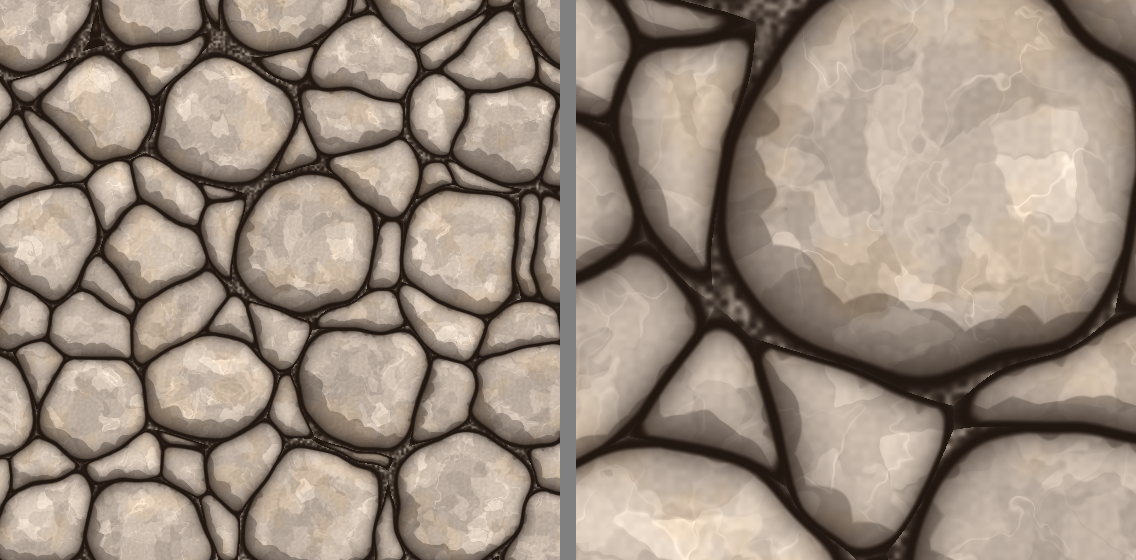
Left: the whole. Right: its middle third, enlarged.
A WebGL 2 fragment shader for this texture:

```glsl
#version 300 es
precision highp float;

uniform vec2 u_resolution;
out vec4 fragColor;

const vec3 DARK = vec3(0.10, 0.06, 0.04);
const vec3 TONE_RANGE = vec3(0.76, 0.74, 0.70);

float hash(vec2 p) {
    return fract(sin(dot(p, vec2(127.1, 311.7))) * 43758.5);
}

vec2 hash2(vec2 p) {
    return vec2(hash(p), hash(p + vec2(17.3, 41.9)));
}

float noise(vec2 p) {
    vec2 i = floor(p), f = fract(p);
    f = f * f * (3.0 - 2.0 * f);
    return mix(mix(hash(i), hash(i + vec2(1, 0)), f.x),
               mix(hash(i + vec2(0, 1)), hash(i + vec2(1, 1)), f.x), f.y);
}

float fbm(vec2 p) {
    float sum = 0.0, amp = 0.5;
    for (int i = 0; i < 4; i++) {
        sum += amp * noise(p);
        p = mat2(1.6, 1.2, -1.2, 1.6) * p + 5.7;
        amp *= 0.5;
    }
    return sum / 0.9375;
}

// Cellular pattern: nearest distance, border gap, random value
vec3 shards(vec2 p) {
    vec2 cell = floor(p);
    float first = 9.0, second = 9.0, id = 0.0;
    for (int y = -1; y <= 1; y++)
    for (int x = -1; x <= 1; x++) {
        vec2 q = cell + vec2(x, y);
        float d = length(q + hash2(q) - p);
        second = min(second, max(first, d));
        if (d < first) { first = d; id = hash(q + 7.1); }
    }
    return vec3(first, second - first, id);
}

// Stone centre and radius: one large stone in each staggered 2x2 block
vec3 stoneSite(vec2 q) {
    float row = floor(q.y * 0.5);
    bool large = mod(q.y, 2.0) < 0.5 && mod(q.x + row, 2.0) < 0.5;
    float size = hash(q + 3.7);
    float radius = large ? mix(0.6, 1.15, size) : mix(0.25, 0.72, size * size);
    return vec3(q + 0.5 + 0.88 * (hash2(q) - 0.5), radius);
}

float power(vec2 p, vec3 site) {
    vec2 v = p - site.xy;
    return dot(v, v) - site.z * site.z;
}

// Weighted cells: rounded distance, seam distance, outward direction
vec4 stoneShape(vec2 p, out vec3 stone) {
    vec2 cell = floor(p);
    float best = 99.0;
    for (int y = -2; y <= 2; y++)
    for (int x = -2; x <= 2; x++) {
        vec3 site = stoneSite(cell + vec2(x, y));
        float w = power(p, site);
        if (w < best) { best = w; stone = site; }
    }
    float k = 8.0 / max(stone.z, 0.4);
    vec2 radial = p - stone.xy;
    float sum = exp(-k * (1.25 * stone.z + 0.35 - length(radial)));
    vec2 outward = sum * radial / max(length(radial), 0.001);
    float seam = 9.0;
    for (int y = -2; y <= 2; y++)
    for (int x = -2; x <= 2; x++) {
        vec3 site = stoneSite(cell + vec2(x, y));
        vec2 away = site.xy - stone.xy;
        float span = length(away);
        if (span > 0.001) {
            float edge = (power(p, site) - best) / (2.0 * span);
            float w = exp(-k * edge);
            seam = min(seam, edge);
            sum += w;
            outward += w * away / span;
        }
    }
    return vec4((0.35 - log(sum)) / k, seam, outward / sum);
}

// Mottled face with angular patches and thin pale veins
float marble(vec2 p, float depth) {
    vec2 bent = p + 0.4 * vec2(fbm(p * 3.0), fbm(p * 3.0 + 19.0));
    vec3 patches = shards(bent * 3.8);
    float solid = smoothstep(0.0, 0.08, patches.y);
    float tone = 0.97 + 0.13 * (patches.z - 0.5) * solid;
    tone += 0.07 * smoothstep(0.86, 0.9, patches.z) * solid;
    tone += 0.09 * (smoothstep(0.52, 0.55, fbm(bent * 2.6 + 8.0)) - 0.5);
    float ridge = abs(fbm(bent * 2.2 + 31.0) - 0.5);
    tone += 0.15 * (1.0 - smoothstep(0.0, 0.02, ridge)) * noise(p * 4.0);
    float core = depth - 0.3 + 0.4 * (fbm(p * 4.0 + 3.0) - 0.5);
    return tone - 0.07 * smoothstep(0.0, 0.05, core);
}

void main() {
    vec2 p = gl_FragCoord.xy / u_resolution.y * 8.3 + 20.0;
    vec2 warped = p + 0.14 * (vec2(noise(p * 2.3), noise(p * 2.3 + 40.0)) - 0.5);
    vec3 stone;
    vec4 shape = stoneShape(warped, stone);
    float depth = min(shape.x, shape.y);
    float id = hash(floor(stone.xy * 64.0));
    float grain = noise(p * 30.0) - 0.5;

    // Stone face, soft rim and scalloped shade on the lower left
    float tone = marble(p + 23.0 * id, depth) + 0.06 * (id - 0.5) + 0.07 * grain;
    float facing = dot(shape.zw, vec2(-0.55, -0.83));
    float bumps = 0.5 - shards(p * 4.5 + 11.0 * id).x;
    float band = 0.36 * sqrt(stone.z) * max(facing, 0.0) - depth + 0.18 * bumps;
    tone *= 1.0 - 0.27 * smoothstep(0.0, 0.025, band);
    float rim = 1.0 - exp(-max(depth, 0.0) / (0.09 + 0.025 * facing));
    tone *= mix(0.2, 1.0, rim);

    // Gritty joints behind a dark outline
    float grit = 0.5 * fbm(p * 9.0) + 0.5 * noise(p * 28.0);
    float joint = 0.04 + 1.1 * grit * grit * smoothstep(0.0, 0.07, -shape.x);
    tone = mix(joint, tone, smoothstep(0.012, 0.04, depth));

    vec3 color = DARK + TONE_RANGE * tone;
    float warmth = smoothstep(0.5, 0.7, fbm(p * 2.4 + 60.0)) * rim;
    color += warmth * vec3(0.02, 0.0, -0.03);
    fragColor = vec4(clamp(color, 0.0, 1.0), 1.0);
}
```
